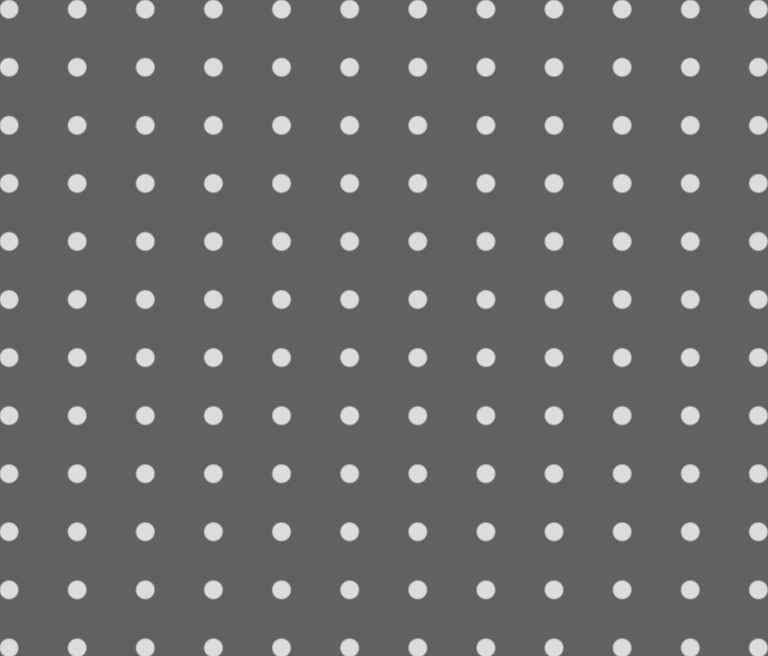
A Shadertoy shader for this pattern:

```glsl
// Pale round dots in a regular 12 by 12 grid on a plain dark grey ground.

const vec3 GROUND = vec3(0.38);
const vec3 DOT = vec3(0.855, 0.861, 0.869);

// Lengths are fractions of the canvas width.
const vec2 SPACING = vec2(0.0887, 0.0756);
const vec2 FIRST_DOT = vec2(0.0118, 0.0120);
const float RADIUS = 0.0121;
const float SOFTNESS = 0.0017;

// Offset from the nearest grid point.
vec2 repeatCell(vec2 p, vec2 spacing) {
    return (fract(p / spacing + 0.5) - 0.5) * spacing;
}

float circleDistance(vec2 p, float radius) {
    return length(p) - radius;
}

// Coverage of a shape from its signed distance.
float coverage(float dist, float softness) {
    return 1.0 - smoothstep(-softness, softness, dist);
}

void mainImage(out vec4 fragColor, in vec2 fragCoord) {
    // Measure from the upper left corner.
    vec2 p = vec2(fragCoord.x, iResolution.y - fragCoord.y) / iResolution.x;
    float edge = max(SOFTNESS, 0.75 / iResolution.x);

    vec2 cell = repeatCell(p - FIRST_DOT, SPACING);
    float dotMask = coverage(circleDistance(cell, RADIUS), edge);

    fragColor = vec4(mix(GROUND, DOT, dotMask), 1.0);
}
```
